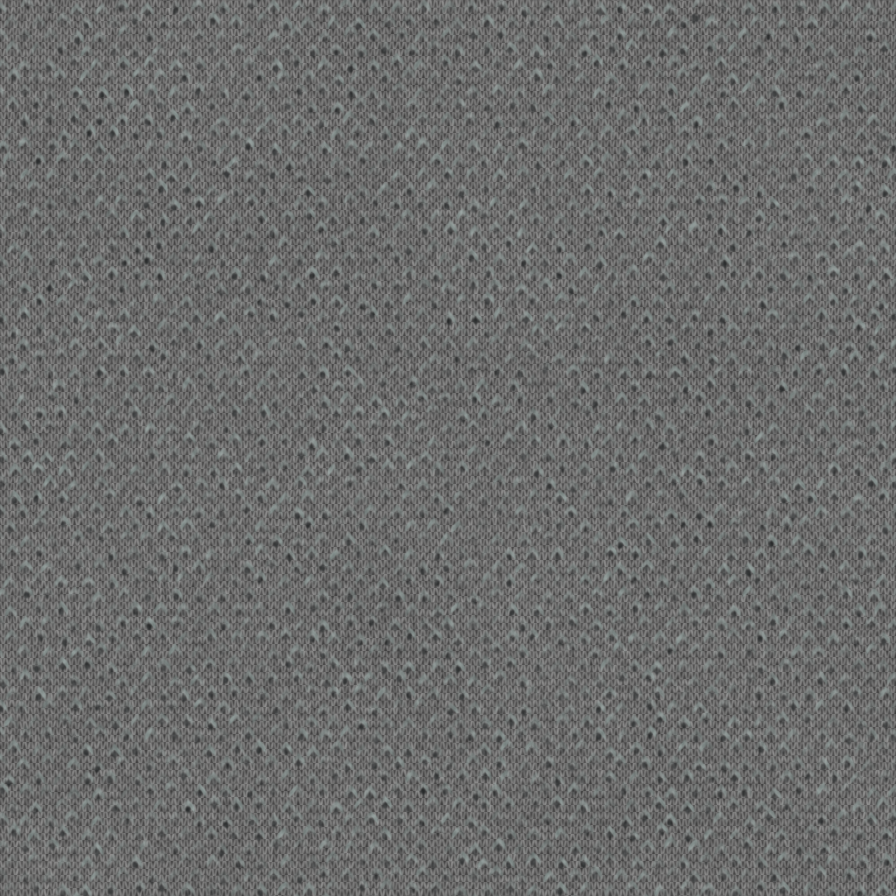
A WebGL 2 fragment shader for this texture:

```glsl
#version 300 es
precision highp float;

uniform vec2 u_resolution;
out vec4 outColor;

// Knit layout, in stitches across and down the canvas
const vec2 STITCHES = vec2(144.0, 128.0);
const vec2 MOTIF = vec2(4.0, 2.0);       // stitches per tuck motif
const float MOTIF_JITTER = 0.5;
const float WARP = 0.28;                 // stitch wander, in stitches

// Yarn and tuck shapes, in stitches
const vec2 LEG_EDGE = vec2(0.06, 0.28);
const vec2 LEG_SPREAD = vec2(0.10, 0.38);
const vec2 HOLE_RADIUS = vec2(0.62, 0.72);
const float CHEVRON_SLOPE = 0.95;
const float CHEVRON_WIDTH = 0.72;

// Colours
const vec3 GAP = vec3(0.318, 0.314, 0.314);
const vec3 YARN = vec3(0.472, 0.470, 0.468);
const vec3 TUCK = vec3(0.525, 0.567, 0.558);
const vec3 HOLE = vec3(0.205, 0.215, 0.218);

// Wear
const float GRAIN = 0.13;
const float MOTTLE = 0.016;
const vec2 SPECK_POS = vec2(0.776, 0.979);
const float SPECK_RADIUS = 0.006;
const int SAMPLES = 3;                   // antialiasing grid side

vec2 hash2(vec2 p) {
    vec3 q = fract(p.xyx * vec3(0.1031, 0.1030, 0.0973));
    q += dot(q, q.yzx + 33.33);
    return fract((q.xx + q.yz) * q.zy);
}

float gradientDot(vec2 cell, vec2 offset, vec2 f) {
    float angle = 6.28318 * hash2(cell + offset).x;
    return dot(vec2(cos(angle), sin(angle)), f - offset);
}

float gradientNoise(vec2 p) {
    vec2 cell = floor(p), f = fract(p);
    vec2 w = f * f * f * (f * (f * 6.0 - 15.0) + 10.0);
    vec2 e = vec2(0.0, 1.0);
    return mix(mix(gradientDot(cell, e.xx, f), gradientDot(cell, e.yx, f), w.x),
               mix(gradientDot(cell, e.xy, f), gradientDot(cell, e.yy, f), w.x), w.y);
}

// Two slanted yarn legs forming a V in each stitch
float stitch(vec2 p) {
    vec2 f = fract(p);
    float legCentre = mix(LEG_SPREAD.x, LEG_SPREAD.y, f.y);
    float d = abs(abs(f.x - 0.5) - legCentre);
    float yarnTone = 0.85 + 0.3 * hash2(floor(p) + 7.0).x;
    return yarnTone * (1.0 - smoothstep(LEG_EDGE.x, LEG_EDGE.y, d));
}

// Staggered tuck motifs: x = raised chevron, y = hole beneath it
vec2 tucks(vec2 p) {
    vec2 cover = vec2(0.0);
    float baseRow = floor(p.y / MOTIF.y);
    for (int k = -1; k <= 1; k++) {
        float row = baseRow + float(k);
        float shift = 0.5 * MOTIF.x * mod(row, 2.0);
        vec2 id = vec2(floor((p.x + shift) / MOTIF.x), row);
        vec2 jitter = hash2(id + 31.0) - 0.5;
        vec2 look = hash2(id + 83.0);
        vec2 centre = (id + 0.5) * MOTIF - vec2(shift, 0.0);
        vec2 q = p - centre - 2.0 * MOTIF_JITTER * jitter;

        float ridge = abs(q.y - 0.65 + CHEVRON_SLOPE * abs(q.x));
        float arm = 1.0 - smoothstep(0.15, CHEVRON_WIDTH, ridge);
        arm *= 1.0 - smoothstep(0.7, 1.35, abs(q.x));
        float lean = 1.0 + 1.2 * (look.y - 0.5) * clamp(2.0 * q.x, -1.0, 1.0);
        float hole = 1.0 - smoothstep(0.3, 1.0, length((q + vec2(0.0, 0.4)) / HOLE_RADIUS));

        cover = max(cover, vec2(arm * lean * mix(0.3, 0.9, look.x),
                                hole * mix(0.1, 0.95, look.y)));
    }
    return min(cover, 1.0);
}

vec3 fabric(vec2 uv) {
    vec2 wander = vec2(gradientNoise(uv * 40.0), gradientNoise(uv * 40.0 + 57.0));
    vec2 p = uv * STITCHES + WARP * wander;

    // Ground knit, then holes and raised tucks
    float patchiness = clamp(0.9 + 0.4 * gradientNoise(uv * 14.0 + 13.0), 0.5, 1.0);
    vec2 cover = tucks(p) * patchiness;
    vec3 colour = mix(GAP, YARN, stitch(p));
    colour = mix(colour, TUCK, cover.x);
    colour = mix(colour, HOLE, cover.y);

    // Fibre grain and broad unevenness
    colour += GRAIN * gradientNoise(p * vec2(1.3, 1.1) + 5.0);
    colour += MOTTLE * gradientNoise(uv * 6.0 + 41.0);

    // Single ragged speck of lint
    float rough = 0.5 * SPECK_RADIUS * gradientNoise(uv * 260.0);
    float speck = 1.0 - smoothstep(0.4, 1.2, (length(uv - SPECK_POS) + rough) / SPECK_RADIUS);
    return mix(colour, HOLE, 0.75 * speck);
}

void main() {
    vec3 total = vec3(0.0);
    for (int i = 0; i < SAMPLES * SAMPLES; i++) {
        vec2 sub = (vec2(i % SAMPLES, i / SAMPLES) + 0.5) / float(SAMPLES) - 0.5;
        total += fabric((gl_FragCoord.xy + sub) / u_resolution);
    }
    outColor = vec4(total / float(SAMPLES * SAMPLES), 1.0);
}
```
